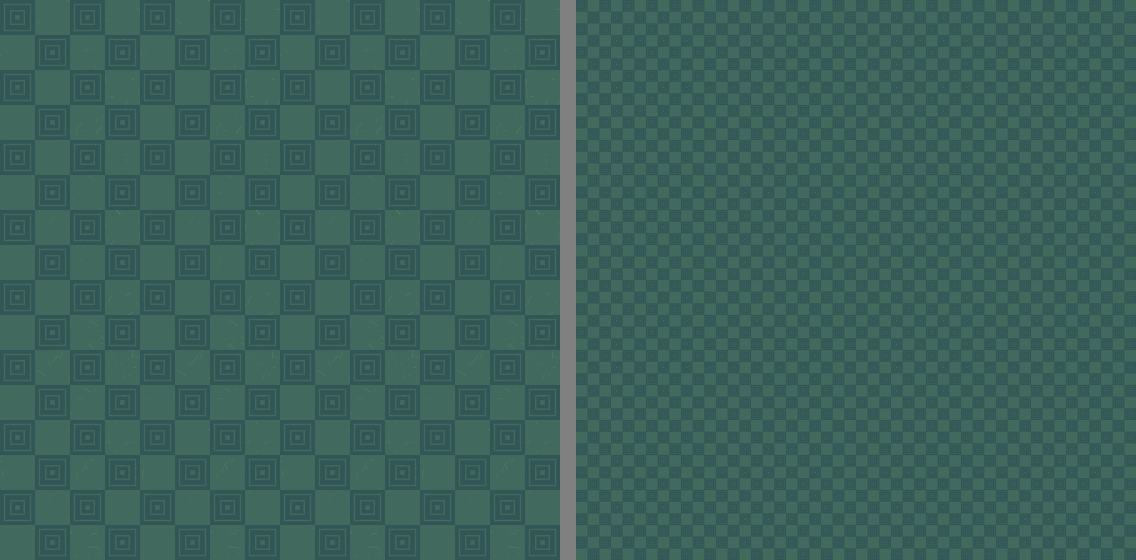
Left, the tile; right, the same tile 3 across and 3 down.
Write a WebGL 2 fragment shader that draws this pattern.

```glsl
#version 300 es
precision highp float;
// Checkerboard of plain and nested-square tiles, with fine scratches on the light colour.

#define CELLS 16.0          // tiles across and down
#define LINE 0.042          // ring line width, in tiles
#define OUTER_RING 0.372    // half size of the outer ring
#define INNER_RING 0.192    // half size of the inner ring
#define CORE 0.066          // half size of the centre square
#define SCRATCH_GRID 5.0    // scratch slots per tile side
#define SCRATCH_REPEAT 4.0  // tiles before the scratches recur across
#define SCRATCH_WIDTH 0.016 // in tiles
#define SCRATCH_AMOUNT 0.75 // share of slots used in the most worn tiles

uniform vec2 u_resolution;
out vec4 fragColor;

const vec3 LIGHT = vec3(0.253, 0.412, 0.363);
const vec3 DARK = vec3(0.196, 0.333, 0.335);
const vec3 SCRATCH_COOL = vec3(0.36, 0.55, 0.44);
const vec3 SCRATCH_WARM = vec3(0.43, 0.60, 0.34);

// Integer hash giving three values from 0 to 1.
vec3 hash3(vec2 cell, uint seed) {
  uvec3 v = uvec3(uvec2(cell), seed) * 1664525u + 1013904223u;
  for (int i = 0; i < 2; i++) {
    v.x += v.y * v.z;
    v.y += v.z * v.x;
    v.z += v.x * v.y;
    v ^= v >> 16u;
  }
  return vec3(v & 0xffffu) / 65535.0;
}

// Coverage of a shape from its signed distance.
float fill(float dist, float pixel) {
  return clamp(0.5 - dist / pixel, 0.0, 1.0);
}

float ring(float box, float radius, float pixel) {
  return fill(abs(box - radius) - 0.5 * LINE, pixel);
}

// Wear of a tile: stronger along each group of columns, varied by row.
float wear(vec2 tile) {
  float column = mod(tile.x, SCRATCH_REPEAT) / (SCRATCH_REPEAT - 1.0);
  float row = hash3(vec2(0.0, tile.y), 7u).x;
  return mix(0.25, 1.0, column) * mix(0.45, 1.0, row);
}

// Adds short bent strokes, one per slot, reaching into neighbouring slots.
vec3 addScratches(vec3 color, vec2 p, float mask, float pixel) {
  vec2 slotPos = p * SCRATCH_GRID;
  vec2 wrap = vec2(SCRATCH_REPEAT, CELLS) * SCRATCH_GRID;
  for (int y = -1; y <= 1; y++) {
    for (int x = -1; x <= 1; x++) {
      vec2 slot = floor(slotPos) + vec2(x, y);
      vec2 id = mod(slot, wrap);
      vec3 place = hash3(id, 1u);
      vec3 shape = hash3(id, 2u);
      vec3 tone = hash3(id, 3u);
      float worn = wear(floor(id / SCRATCH_GRID));
      if (tone.x > worn * SCRATCH_AMOUNT) continue;

      // Local frame along the stroke, bent into a shallow arc.
      float angle = 3.14159 * place.z;
      vec2 axis = vec2(cos(angle), sin(angle));
      vec2 q = slotPos - slot - place.xy;
      q = vec2(dot(q, axis), dot(q, vec2(-axis.y, axis.x)));
      q.y += (shape.y - 0.5) * 0.9 * q.x * q.x;
      float halfLength = mix(0.08, 0.8, shape.x * shape.x);
      q.x = max(abs(q.x) - halfLength, 0.0);

      float stroke = fill(length(q) / SCRATCH_GRID - 0.5 * SCRATCH_WIDTH, pixel);
      float strength = mix(0.12, 0.75, tone.y * tone.y * tone.y) * mix(0.6, 1.0, worn);
      vec3 tint = mix(SCRATCH_COOL, SCRATCH_WARM, tone.z * tone.z);
      color = mix(color, tint, stroke * strength * mask);
    }
  }
  return color;
}

void main() {
  vec2 p = gl_FragCoord.xy / u_resolution * CELLS;
  float pixel = CELLS / min(u_resolution.x, u_resolution.y);
  vec2 tile = floor(p);
  vec2 local = abs(fract(p) - 0.5);
  float box = max(local.x, local.y);

  // Checkerboard, with the nested squares cut out of the dark tiles.
  float inside = fill(box - 0.5, pixel);
  float isDark = mod(tile.x + tile.y, 2.0);
  float motif = max(ring(box, OUTER_RING, pixel), ring(box, INNER_RING, pixel));
  motif = max(motif, fill(box - CORE, pixel));
  float dark = mix(1.0 - inside, inside * (1.0 - motif), isDark);

  // Scratches show on the light colour only.
  vec3 color = mix(LIGHT, DARK, dark);
  color = addScratches(color, p, 1.0 - dark, pixel);
  fragColor = vec4(color, 1.0);
}
```
